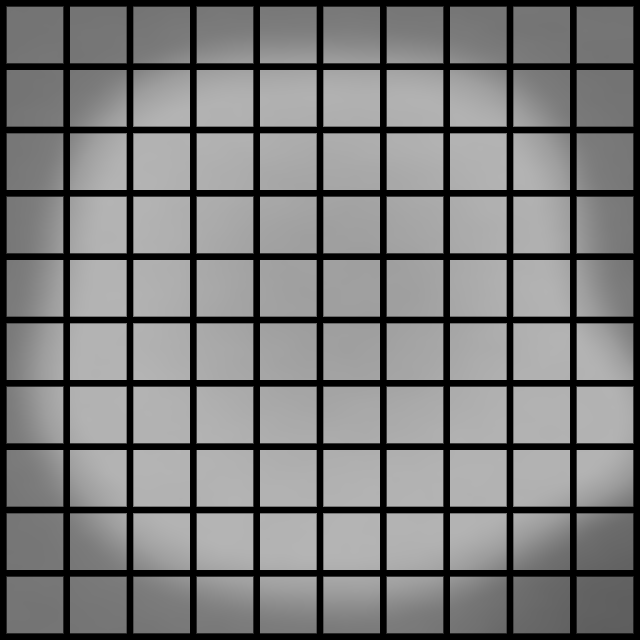
Reproduce this pattern procedurally as a Shadertoy shader.

```glsl
// Ten by ten grey square tiles with black joints, lit by a soft rounded pool of light.

const float TILES = 10.0;
const float JOINT = 0.0104;                // joint width, in canvas units
const vec3  JOINT_COLOR = vec3(0.0);

const float POOL_RADIUS = 0.402;
const float POOL_POWER = 3.0;              // 2 is a circle, higher is squarer
const float POOL_SOFTNESS = 0.062;
const float CORE_GREY = 0.625;
const float RING_GREY = 0.700;
const float SHADE_GREY = 0.450;
const float HALO_GAIN = 0.090;             // spill just outside the pool
const float HALO_REACH = 0.060;
const vec2  CORE_CENTER = vec2(0.03, 0.04);
const vec2  DARK_CORNER = vec2(0.5, -0.5);
const float CORNER_DARKENING = 0.085;

const float MOTTLE_GAIN = 0.018;
const float TILE_VARIATION = 0.008;

float hash(vec2 p) {
    vec3 q = fract(vec3(p.xyx) * 0.1031);
    q += dot(q, q.yzx + 33.33);
    return fract((q.x + q.y) * q.z);
}

float valueNoise(vec2 p) {
    vec2 cell = floor(p);
    vec2 f = fract(p);
    f = f * f * (3.0 - 2.0 * f);
    float low = mix(hash(cell), hash(cell + vec2(1, 0)), f.x);
    float high = mix(hash(cell + vec2(0, 1)), hash(cell + vec2(1, 1)), f.x);
    return mix(low, high, f.y);
}

float mottle(vec2 p) {
    float sum = 0.0;
    float gain = 0.5;
    for (int i = 0; i < 3; i++) {
        sum += gain * (valueNoise(p) - 0.5);
        p = p * 2.1 + 17.0;
        gain *= 0.5;
    }
    return sum;
}

// Bump of the pool outline around a direction, as a Gaussian of the angle
float lobe(vec2 dir, float angle, float width) {
    float c = dot(dir, vec2(cos(angle), sin(angle)));
    float a = acos(clamp(c, -1.0, 1.0)) / width;
    return exp(-0.5 * a * a);
}

// Radial distance to the pool outline, negative inside
float poolDistance(vec2 p) {
    float r = max(length(p), 1e-4);
    vec2 dir = p / r;
    vec2 a = pow(abs(dir), vec2(POOL_POWER));
    float outline = POOL_RADIUS / pow(a.x + a.y, 1.0 / POOL_POWER);
    outline += 0.125 * lobe(dir, -0.35, 0.21);   // right, below the middle
    outline += 0.035 * lobe(dir, -2.90, 0.22);   // left, below the middle
    outline += 0.022 * lobe(dir, -1.50, 0.35);   // bottom
    return r - outline;
}

float lighting(vec2 p) {
    float d = poolDistance(p);
    float ring = smoothstep(0.05, 0.36, length(p - CORE_CENTER));
    float inside = mix(CORE_GREY, RING_GREY, ring);
    float outside = SHADE_GREY + HALO_GAIN * exp(-max(d, 0.0) / HALO_REACH);
    outside -= CORNER_DARKENING * smoothstep(0.38, 0.05, distance(p, DARK_CORNER));
    return mix(inside, outside, smoothstep(-POOL_SOFTNESS, POOL_SOFTNESS, d));
}

void mainImage(out vec4 fragColor, in vec2 fragCoord) {
    vec2 uv = fragCoord / iResolution.xy;
    float pixel = 1.0 / min(iResolution.x, iResolution.y);

    // Grid with a full joint along every canvas edge
    float pitch = (1.0 - JOINT) / TILES;
    vec2 grid = (uv - 0.5 * JOINT) / pitch;
    vec2 tile = floor(grid);
    vec2 toJoint = (0.5 - abs(fract(grid) - 0.5)) * pitch;
    float edge = min(toJoint.x, toJoint.y) - 0.5 * JOINT;
    float face = clamp(edge / pixel + 0.5, 0.0, 1.0);

    // Light, faint mottling and a slight difference from tile to tile
    float grey = lighting(uv - 0.5);
    grey += MOTTLE_GAIN * mottle(uv * vec2(14.0, 22.0));
    grey += TILE_VARIATION * (hash(tile + 5.0) - 0.5);

    fragColor = vec4(mix(JOINT_COLOR, vec3(grey), face), 1.0);
}
```
